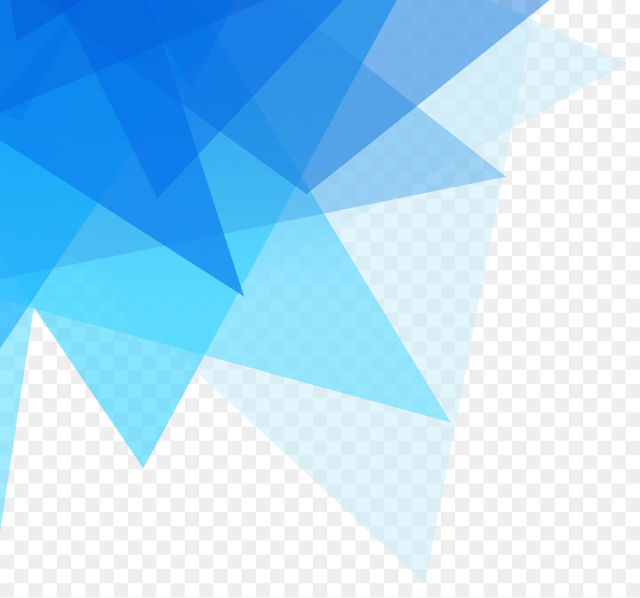
A Shadertoy shader for this background:

```glsl
// Translucent blue and cyan shards fanning from the upper left over a pale checkerboard.

const float WIDTH = 768.0;          // design units across the canvas
const float CELL = WIDTH / 45.0;    // checker square size
const vec3 CHECK_LIGHT = vec3(1.0);
const vec3 CHECK_DARK = vec3(0.933);
const vec3 ICE = vec3(0.78, 0.92, 0.98);
const vec3 AQUA = vec3(0.38, 0.87, 1.0);
const vec3 CYAN = vec3(0.22, 0.83, 1.0);
const vec3 SKY = vec3(0.02, 0.60, 0.95);
const vec3 STEEL = vec3(0.22, 0.62, 0.91);
const vec3 AZURE = vec3(0.0, 0.65, 1.0);
const vec3 COBALT = vec3(0.04, 0.50, 0.93);
const vec3 ROYAL = vec3(0.05, 0.45, 0.86);
const vec3 DEEP = vec3(0.0, 0.40, 0.90);
const vec3 NAVY = vec3(0.0, 0.28, 0.80);
const float FADE_END = 390.0;       // depth at which cyan shards reach full colour

// Signed distance from p to the line through a and b
float lineDistance(vec2 p, vec2 a, vec2 b) {
    vec2 d = normalize(b - a);
    return d.y * (p.x - a.x) - d.x * (p.y - a.y);
}

// Blends one antialiased triangle over the colour so far
void shard(inout vec3 color, vec2 p, float pixel, vec2 a, vec2 b, vec2 c, vec3 tint, float opacity) {
    float winding = sign(lineDistance(c, a, b));
    float ab = -winding * lineDistance(p, a, b);
    float bc = -winding * lineDistance(p, b, c);
    float ca = -winding * lineDistance(p, c, a);
    float coverage = clamp(0.5 - max(ab, max(bc, ca)) / pixel, 0.0, 1.0);
    color = mix(color, tint, coverage * opacity);
}

vec3 checkerboard(vec2 p, float pixel) {
    vec2 wave = abs(fract(p / (2.0 * CELL) - 0.25) - 0.5) - 0.25;
    vec2 side = clamp(wave * 4.0 * CELL / pixel, -1.0, 1.0);
    return mix(CHECK_DARK, CHECK_LIGHT, 0.5 + 0.5 * side.x * side.y);
}

void mainImage(out vec4 fragColor, in vec2 fragCoord) {
    // Design space: x to the right, y down from the top edge
    float pixel = WIDTH / iResolution.x;
    vec2 p = vec2(fragCoord.x, iResolution.y - fragCoord.y) * pixel;
    vec3 color = checkerboard(p, pixel);

    // Pale outer shards
    shard(color, p, pixel, vec2(510, 700), vec2(640, 20), vec2(-800, -513), ICE, 0.5);
    shard(color, p, pixel, vec2(752, 76), vec2(160, 412), vec2(-100, -318), ICE, 0.5);

    // Cyan shards, deepening to blue toward the top
    float fade = smoothstep(0.0, FADE_END, p.y);
    vec3 aqua = mix(SKY, AQUA, fade);
    vec3 cyan = mix(SKY, CYAN, fade);
    shard(color, p, pixel, vec2(541, 507), vec2(-400, 250), vec2(20, -351), aqua, 0.6);
    shard(color, p, pixel, vec2(172, 562), vec2(-200, 15), vec2(600, -229), cyan, 0.6);
    shard(color, p, pixel, vec2(-20, 773), vec2(100, -27), vec2(-300, 0), aqua, 0.6);

    // Blue blades
    shard(color, p, pixel, vec2(607, 212), vec2(-400, 416), vec2(100, -189), STEEL, 0.4);
    shard(color, p, pixel, vec2(-60, 508), vec2(300, -30), vec2(-300, -30), AZURE, 0.5);
    shard(color, p, pixel, vec2(293, 356), vec2(-300, -24), vec2(130, -149), COBALT, 0.7);
    shard(color, p, pixel, vec2(368, 233), vec2(785, -100), vec2(-93, -100), ROYAL, 0.47);
    shard(color, p, pixel, vec2(189, 238), vec2(440, -30), vec2(55, -30), DEEP, 0.45);

    // Dark accents in the corner
    shard(color, p, pixel, vec2(-100, 177), vec2(320, 0), vec2(-100, -100), NAVY, 0.25);
    shard(color, p, pixel, vec2(228, 107), vec2(165, -10), vec2(290, -10), DEEP, 0.3);
    shard(color, p, pixel, vec2(20, 50), vec2(10, -10), vec2(115, -10), NAVY, 0.3);
    shard(color, p, pixel, vec2(25, 146), vec2(-10, 132), vec2(110, -15), DEEP, 0.25);

    fragColor = vec4(color, 1.0);
}
```
